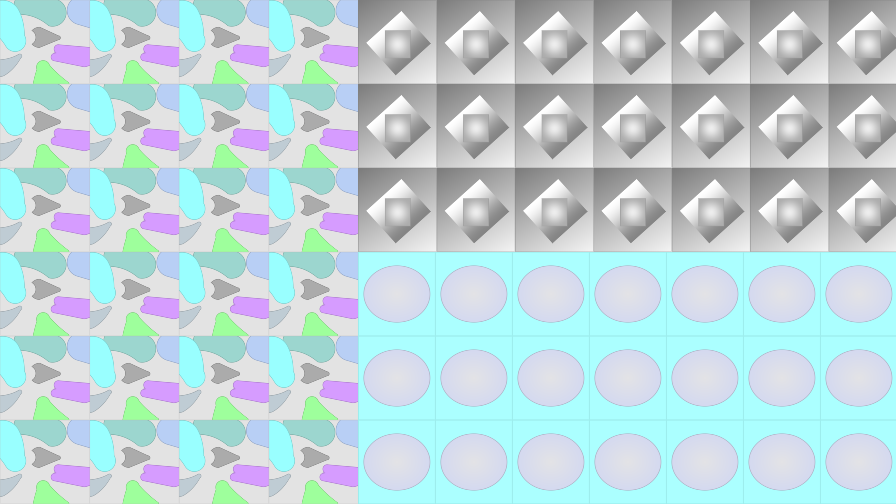
This pattern is drawn by a WebGL 2 fragment shader. Its source:

```glsl
#version 300 es
precision highp float;
// Three tiled panels: coloured pebbles on the left (4 x 6 cells), shaded
// diamonds at top right and pale ovals on cyan at bottom right (7 x 3 each).
// Each panel folds space into cells and layers distance-function shapes.

uniform vec2 u_resolution;
out vec4 fragColor;

// Layout; one unit is the height of a row
const float ROWS = 6.0;
const float SPLIT_X = 4.2667;
const float SPLIT_Y = 3.0;
const float PEBBLE_CELL = 1.0667;
const float DIAMOND_CELL = 0.9333;
const float OVAL_CELL = 0.9167;
const float LINE = 0.007;

// Pebble panel colours
const vec3 PAPER = vec3(0.89);
const vec3 TEAL = vec3(0.61, 0.84, 0.81);
const vec3 BLUE = vec3(0.72, 0.81, 0.96);
const vec3 CYAN = vec3(0.60, 1.0, 1.0);
const vec3 SLATE = vec3(0.75, 0.80, 0.83);
const vec3 GRAY = vec3(0.67);
const vec3 PURPLE = vec3(0.84, 0.61, 1.0);
const vec3 GREEN = vec3(0.62, 1.0, 0.61);

// Oval panel colours
const vec3 AQUA = vec3(0.67, 1.0, 1.0);
const vec3 OVAL_CORE = vec3(0.89, 0.89, 0.90);
const vec3 OVAL_RIM = vec3(0.83, 0.85, 0.94);
const vec2 OVAL_RADII = vec2(0.398, 0.34);

// Diamond panel shape
const vec2 DIAMOND_CENTER = vec2(0.478, 0.486);
const vec2 DIAMOND_HALF = vec2(0.282, 0.261);
const float DIAMOND_ANGLE = 0.735;
const vec2 SQUARE_CENTER = vec2(0.468, 0.472);
const vec2 SQUARE_HALF = vec2(0.153, 0.166);

float pixel; // size of one pixel in row units

float fill(float d) { return 1.0 - smoothstep(-0.5, 0.5, d / pixel); }

float box(vec2 p, vec2 halfSize) {
  vec2 q = abs(p) - halfSize;
  return length(max(q, 0.0)) + min(max(q.x, q.y), 0.0);
}

// Tapered, bent capsule; ends are (x, y, radius)
float pebble(vec2 p, vec3 a, vec3 b, float bend) {
  vec2 axis = b.xy - a.xy;
  float h = clamp(dot(p - a.xy, axis) / dot(axis, axis), 0.0, 1.0);
  vec2 side = normalize(vec2(-axis.y, axis.x));
  vec2 spine = a.xy + axis * h + side * bend * 4.0 * h * (1.0 - h);
  return length(p - spine) - mix(a.z, b.z, h);
}

float smoothUnion(float a, float b, float k) {
  float h = max(k - abs(a - b), 0.0) / k;
  return min(a, b) - h * h * k * 0.25;
}

// Flat shape with a thin darker rim
vec3 paint(vec3 base, vec3 color, float d) {
  base = mix(base, color * 0.82, fill(d));
  return mix(base, color, fill(d + LINE));
}

// Faint line along the cell borders
vec3 seam(vec3 base, vec2 p, float width, vec3 color, float strength) {
  vec2 edge = min(p, vec2(width, 1.0) - p);
  return mix(base, color, strength * fill(min(edge.x, edge.y) - LINE));
}

vec3 pebblePanel(vec2 p) {
  vec3 c = PAPER;
  c = paint(c, TEAL, pebble(p, vec3(0.29, 0.945, 0.125), vec3(0.625, 0.85, 0.167), 0.03));
  c = paint(c, BLUE, pebble(p, vec3(0.97, 0.875, 0.174), vec3(1.18, 0.82, 0.18), 0.0));
  c = paint(c, CYAN, pebble(p, vec3(0.03, 0.78, 0.22), vec3(0.18, 0.515, 0.132), 0.02));
  c = paint(c, SLATE, pebble(p, vec3(0.0, 0.195, 0.11), vec3(0.236, 0.333, 0.028), -0.02));
  // Wedge with a notch in its blunt end
  float wedge = pebble(p, vec3(0.472, 0.555, 0.125), vec3(0.695, 0.55, 0.028), 0.0);
  c = paint(c, GRAY, max(wedge, 0.09 - length(p - vec2(0.333, 0.555))));
  // Two lobes
  float upper = pebble(p, vec3(0.695, 0.417, 0.055), vec3(1.11, 0.326, 0.11), 0.0);
  float lower = pebble(p, vec3(0.653, 0.32, 0.049), vec3(1.0, 0.312, 0.111), 0.0);
  c = paint(c, PURPLE, smoothUnion(upper, lower, 0.03));
  c = paint(c, GREEN, pebble(p, vec3(0.514, 0.2, 0.083), vec3(0.597, -0.055, 0.236), -0.01));
  return seam(c, p, PEBBLE_CELL, vec3(0.7), 0.25);
}

vec3 diamondPanel(vec2 p) {
  float shade = mix(0.48, 0.96, 0.35 * p.x / DIAMOND_CELL + 0.65 * (1.0 - p.y));
  float c = cos(DIAMOND_ANGLE), s = sin(DIAMOND_ANGLE);
  vec2 q = mat2(c, -s, s, c) * (p - DIAMOND_CENTER);
  float ramp = smoothstep(-1.0, 1.0, q.y / DIAMOND_HALF.y);
  shade = mix(shade, mix(0.52, 1.0, ramp), fill(box(q, DIAMOND_HALF)));
  // Inset square with a soft central glow
  vec2 r = p - SQUARE_CENTER;
  float inset = box(r, SQUARE_HALF);
  float glow = mix(0.93, 0.68, smoothstep(0.0, 0.19, length(r)));
  shade = mix(shade, 0.62, fill(inset));
  shade = mix(shade, glow, fill(inset + LINE));
  return seam(vec3(shade), p, DIAMOND_CELL, vec3(0.5), 0.4);
}

vec3 ovalPanel(vec2 p) {
  vec2 q = (p - vec2(0.5 * OVAL_CELL, 0.5)) / OVAL_RADII;
  float radius = length(q);
  vec3 c = seam(AQUA, p, OVAL_CELL, vec3(0.58, 0.88, 0.88), 0.6);
  return paint(c, mix(OVAL_CORE, OVAL_RIM, min(radius, 1.0)), (radius - 1.0) * OVAL_RADII.y);
}

void main() {
  pixel = ROWS / u_resolution.y;
  vec2 p = gl_FragCoord.xy * pixel;
  float x = p.x - SPLIT_X, y = fract(p.y);
  vec3 right = p.y > SPLIT_Y ? diamondPanel(vec2(mod(x, DIAMOND_CELL), y))
                             : ovalPanel(vec2(mod(x, OVAL_CELL), y));
  vec3 left = pebblePanel(vec2(mod(p.x, PEBBLE_CELL), y));
  fragColor = vec4(x < 0.0 ? left : right, 1.0);
}
```
